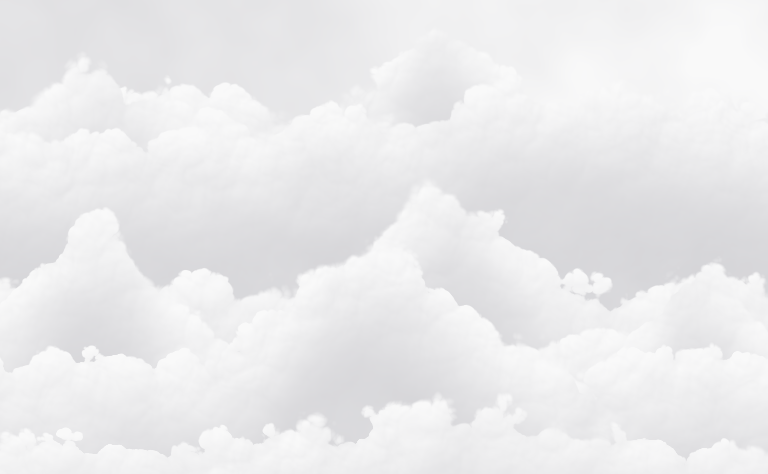
Give the GLSL for this texture, as a Shadertoy shader.

```glsl
// Pale, heaped cumulus clouds: banks are painted from back to front.
// Each bank is a ridge line roughened by domes at several scales, lit from
// the upper left and fading into grey shade below its crest.

const vec3 SHADE_COLOUR = vec3(0.805, 0.803, 0.818);
const vec3 LIGHT_COLOUR = vec3(0.975, 0.975, 0.976);
const float PUFF_SCALE = 6.5;      // largest puffs per canvas height
const float PUFF_RELIEF = 0.14;    // how far puffs push the outline
const float PUFF_GAIN = 0.45;      // strength of each finer octave
const float WARP = 0.022;          // bending of the puffs
const float RIDGE_WAVE = 0.05;     // slow waviness of the crest
const float FADE_DEPTH = 0.36;     // distance from crest to full shade
const float CREST_TONE = 0.98;
const float BODY_TONE = 0.24;
const float LIGHT_CONTRAST = 0.55;
const float MOTTLE = 0.16;         // broad patches of light and shade
const vec2 LIGHT_STEP = vec2(-0.006, 0.011);

// Banks: base height, peak position, peak height, peak width
const int BANK_COUNT = 8;
const vec4 BANKS[BANK_COUNT] = vec4[](
    vec4(0.79, 0.93, 0.15, 0.11),
    vec4(0.72, 0.20, 0.14, 0.17),
    vec4(0.71, 1.18, 0.11, 0.38),
    vec4(0.40, 0.93, 0.21, 0.16),
    vec4(0.28, 0.20, 0.25, 0.17),
    vec4(0.18, 1.48, 0.27, 0.15),
    vec4(0.23, 0.78, 0.25, 0.22),
    vec4(0.06, 0.98, 0.07, 0.36));

vec2 hash2(vec2 p) {
    vec3 q = fract(vec3(p.xyx) * vec3(0.1031, 0.1030, 0.0973));
    q += dot(q, q.yzx + 33.33);
    return fract((q.xx + q.yz) * q.zy);
}

float gradientDot(vec2 cell, vec2 offset) {
    return dot(hash2(cell) * 2.0 - 1.0, offset);
}

float gradientNoise(vec2 p) {
    vec2 i = floor(p), f = fract(p);
    vec2 u = f * f * f * (f * (f * 6.0 - 15.0) + 10.0);
    vec2 e = vec2(1.0, 0.0);
    return mix(mix(gradientDot(i, f), gradientDot(i + e, f - e), u.x),
               mix(gradientDot(i + e.yx, f - e.yx),
                   gradientDot(i + e.xx, f - e.xx), u.x), u.y);
}

float fbm(vec2 p) {
    float sum = 0.0, amp = 1.0;
    for (int i = 0; i < 4; i++) {
        sum += amp * gradientNoise(p);
        p = p * 2.03 + 17.3;
        amp *= 0.5;
    }
    return sum;
}

// Highest of the scattered domes over p
float domes(vec2 p) {
    vec2 cell = floor(p);
    float top = 0.0;
    for (int y = -1; y <= 1; y++)
    for (int x = -1; x <= 1; x++) {
        vec2 c = cell + vec2(x, y);
        vec2 h = hash2(c + 5.0);
        vec2 d = p - c - 0.5 - 0.7 * (h - 0.5);
        float radius = mix(0.6, 0.9, fract(h.x * 7.0 + h.y * 3.0));
        top = max(top, 1.0 - dot(d, d) / (radius * radius));
    }
    return top;
}

float billow(vec2 p) {
    mat2 turn = mat2(0.8, 0.6, -0.6, 0.8);
    float sum = 0.0, amp = 0.5;
    for (int i = 0; i < 4; i++) {
        sum += amp * domes(p);
        p = turn * p * 2.1 + 11.7;
        amp *= PUFF_GAIN;
    }
    return sum;
}

void mainImage(out vec4 fragColor, in vec2 fragCoord) {
    vec2 p = fragCoord / iResolution.y;
    float pixel = 1.5 / iResolution.y;

    // Hazy sky, brighter to the right
    float tone = mix(0.52, 0.88, smoothstep(0.5, 1.1, p.x)) + 0.25 * fbm(p * 3.0);

    for (int i = 0; i < BANK_COUNT; i++) {
        vec4 bank = BANKS[i];
        float nearness = float(i) / float(BANK_COUNT - 1);
        vec2 q = p + float(i) * vec2(7.31, 3.77);

        // Crest height and distance below it
        float across = (p.x - bank.y) / bank.w;
        float ridge = bank.x + bank.z * exp(-across * across)
                    + RIDGE_WAVE * gradientNoise(vec2(q.x * 3.5, q.y * 0.5));
        float below = ridge - p.y;
        if (below < -PUFF_RELIEF) continue;

        // Rounded outline
        vec2 bend = vec2(fbm(q * 9.0), fbm(q * 9.0 + 40.0));
        vec2 s = q + WARP * bend;
        float height = billow(s * PUFF_SCALE);
        float inside = below + PUFF_RELIEF * (height - 0.5);
        float wisp = smoothstep(-0.15, 0.5, gradientNoise(q * 4.0 + 9.0));
        float softness = mix(0.012, 0.004, nearness) + 0.035 * wisp;
        float cover = smoothstep(0.0, max(softness, pixel), inside);

        // Shade of the body, relief of the puffs
        float mottle = fbm(q * 4.0 + 23.0);
        float depth = below + 0.05 + 0.1 * mottle;
        float fade = smoothstep(0.0, FADE_DEPTH, depth);
        float relief = height - billow((s + LIGHT_STEP) * PUFF_SCALE);
        float body = mix(CREST_TONE, BODY_TONE, fade) + MOTTLE * mottle;
        body += LIGHT_CONTRAST * mix(1.0, 0.2, fade) * relief;
        body += 0.18 * (1.0 - fade) * (height - 0.6);
        tone = mix(tone, body, cover);
    }

    fragColor = vec4(mix(SHADE_COLOUR, LIGHT_COLOUR, clamp(tone, 0.0, 1.0)), 1.0);
}
```
